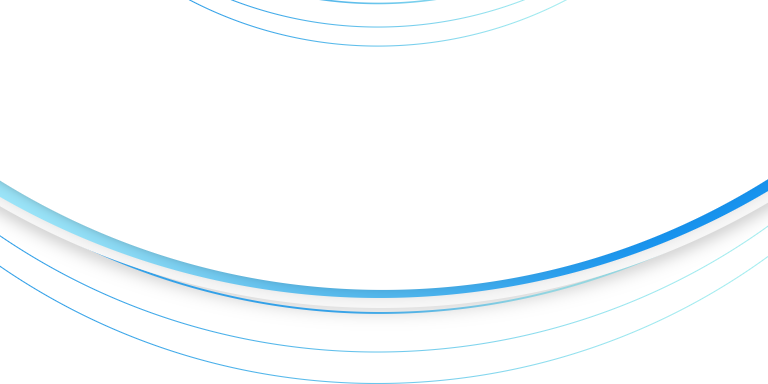
Reproduce this background procedurally as a WebGL 2 fragment shader.

```glsl
#version 300 es
precision highp float;
// White background with a blue sweeping rim, soft shadow and thin gradient arcs.

#define LINE_WIDTH 0.0028
#define SHADOW_SIZE 0.045
#define SHADOW_DEPTH 0.15
#define LINE_BLUE vec3(0.20, 0.63, 0.91)
#define LINE_CYAN vec3(0.65, 0.93, 0.94)
#define RIM_LIGHT vec3(0.61, 0.90, 0.98)
#define RIM_MIDDLE vec3(0.33, 0.73, 0.94)
#define RIM_DEEP vec3(0.09, 0.58, 0.94)

uniform vec2 u_resolution;
out vec4 outColor;

// Signed distance to a circle given by its lowest point and radius.
float circle(vec2 p, float x, float bottom, float radius) {
    return length(p - vec2(x, bottom + radius)) - radius;
}

// Antialiased inside of a signed distance.
float fill(float d, float pixel) {
    return clamp(0.5 - d / pixel, 0.0, 1.0);
}

// Pixel coverage of a line, correct for widths below one pixel.
float stroke(float d, float width, float pixel) {
    return fill(d - 0.5 * width, pixel) - fill(d + 0.5 * width, pixel);
}

// Line colour running from blue at the left to cyan at the right.
vec3 lineColor(float x, float extent) {
    return mix(LINE_BLUE, LINE_CYAN, smoothstep(-extent, extent, x));
}

void main() {
    float pixel = 1.0 / u_resolution.y;
    vec2 p = (gl_FragCoord.xy - 0.5 * u_resolution) * pixel;
    p.y += 0.5;
    vec3 color = vec3(1.0);

    // Two wide arcs below the rim
    for (int i = 0; i < 2; i++) {
        float k = float(i);
        float d = circle(p, -0.018, 0.0833 - 0.082 * k, 1.745 - 0.013 * k);
        color = mix(color, lineColor(p.x, 1.0), stroke(d, LINE_WIDTH, pixel));
    }

    // Soft shadow under the pale band
    float band = circle(p, -0.008, 0.198, 1.990);
    float fall = max(band, 0.0) / SHADOW_SIZE;
    float spread = mix(0.75, 1.0, smoothstep(0.1, 0.9, abs(p.x)));
    color *= 1.0 - SHADOW_DEPTH * spread * exp(-1.8 * fall * fall - 0.6 * fall);

    // Accent arc emerging from beneath the band
    float accent = circle(p, -0.010, 0.185, 1.799);
    vec3 accentColor = mix(LINE_BLUE, vec3(0.58, 0.84, 0.88), smoothstep(-0.2, 0.5, p.x));
    color = mix(color, accentColor, stroke(accent, 1.8 * LINE_WIDTH, pixel));

    // Pale band shaded beneath the rim
    float rim = circle(p, -0.013, 0.224, 1.982);
    float shade = exp(-max(rim, 0.0) / 0.014);
    color = mix(color, vec3(0.975) - 0.05 * shade, fill(band, pixel));

    // Blue rim, darkened next to the white disc
    float disc = circle(p, -0.003, 0.245, 1.888);
    vec3 rimColor = mix(RIM_LIGHT, RIM_MIDDLE, smoothstep(-1.0, 0.05, p.x));
    rimColor = mix(rimColor, RIM_DEEP, smoothstep(-0.1, 0.8, p.x));
    float edge = mix(0.14, 0.03, smoothstep(-1.0, 0.8, p.x));
    rimColor *= 1.0 - edge * exp(-max(disc, 0.0) / 0.012);
    color = mix(color, rimColor, fill(rim, pixel));
    color = mix(color, vec3(1.0), fill(disc, pixel));

    // Three small arcs hanging from the top
    for (int i = 0; i < 3; i++) {
        float k = float(i);
        float d = circle(p, -0.016, 0.880 + 0.0437 * k + 0.0059 * k * k, 1.06);
        float width = LINE_WIDTH * (i == 2 ? 1.5 : 1.0);
        color = mix(color, lineColor(p.x, 0.55), stroke(d, width, pixel));
    }

    outColor = vec4(color, 1.0);
}
```
